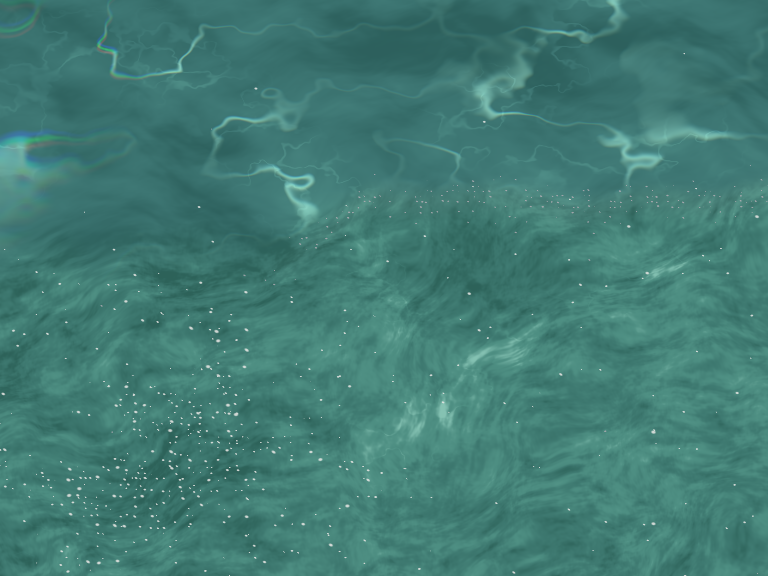
A Shadertoy shader for this texture:

```glsl
const vec3 DEEP = vec3(0.175, 0.385, 0.350);
const vec3 TEAL = vec3(0.240, 0.472, 0.438);
const vec3 SHALLOW = vec3(0.305, 0.560, 0.512);
const vec3 GLOW = vec3(0.520, 0.760, 0.700);
const vec3 GLINT = vec3(0.920, 0.910, 0.900);
const vec3 PINK_GLINT = vec3(0.720, 0.690, 0.720);

float hash(vec2 p) {
    vec3 q = fract(p.xyx * 0.1031);
    q += dot(q, q.yzx + 33.33);
    return fract((q.x + q.y) * q.z);
}

float noise(vec2 p) {
    vec2 cell = floor(p), f = fract(p);
    f = f * f * (3.0 - 2.0 * f);
    float low = mix(hash(cell), hash(cell + vec2(1, 0)), f.x);
    float high = mix(hash(cell + vec2(0, 1)), hash(cell + vec2(1, 1)), f.x);
    return mix(low, high, f.y);
}

// Layered noise centred on zero
float fbm(vec2 p, int octaves) {
    float sum = 0.0, amp = 0.5;
    for (int i = 0; i < octaves; i++) {
        sum += amp * (noise(p) - 0.5);
        p = mat2(1.6, 1.2, -1.2, 1.6) * p + 17.3;
        amp *= 0.55;
    }
    return sum;
}

float blob(vec2 p, vec2 centre, vec2 radius) {
    vec2 d = (p - centre) / radius;
    return exp(-dot(d, d));
}

// Soft band around a line segment
float band(vec2 p, vec2 a, vec2 b, float width) {
    vec2 ab = b - a;
    float t = clamp(dot(p - a, ab) / dot(ab, ab), 0.0, 1.0);
    float d = length(p - a - t * ab) / width;
    return exp(-d * d);
}

// Noise streaks drawn out along one direction
float ripple(vec2 p, vec2 along, vec2 scale) {
    vec2 q = vec2(dot(p, along), dot(p, vec2(-along.y, along.x)));
    q += 0.035 * vec2(noise(p * 9.0), noise(p * 9.0 + 31.0));
    return fbm(q * scale, 3);
}

// Bright threads along a level of warped noise
float caustic(vec2 p, float width) {
    p += 1.3 * vec2(fbm(p * 1.4, 3), fbm(p * 1.4 + 40.0, 3));
    float d = abs(noise(p) - 0.5);
    return smoothstep(width, 0.0, d);
}

// Scattered glints, one at most in each cell
float sparkle(vec2 p, float cells, float density) {
    p *= cells;
    vec2 cell = floor(p);
    vec2 centre = 0.3 + 0.4 * vec2(hash(cell + 5.0), hash(cell + 91.0));
    vec2 d = fract(p) - centre;
    d.y += 0.5 * d.x * (hash(cell + 13.0) - 0.2);
    float radius = mix(0.10, 0.28, hash(cell + 57.0));
    float lit = step(hash(cell + 203.0), density);
    return lit * smoothstep(radius, 0.25 * radius, length(d * vec2(0.8, 1.1)));
}

vec3 waterColor(float tone) {
    vec3 col = mix(DEEP, TEAL, smoothstep(-0.1, 0.5, tone));
    col = mix(col, SHALLOW, smoothstep(0.4, 1.0, tone));
    return mix(col, GLOW, smoothstep(0.95, 1.7, tone));
}

void mainImage(out vec4 fragColor, in vec2 fragCoord) {
    vec2 p = fragCoord / iResolution.y;
    vec2 bent = p + 0.12 * vec2(fbm(p * 5.0, 3), fbm(p * 5.0 + 23.0, 3));

    // Smooth water behind the crest, rippled water before it
    float side = smoothstep(0.40, 0.68, p.x);
    float crest = mix(0.53, 0.675, side) + 0.06 * fbm(p.xx * 6.0, 2);
    float front = smoothstep(mix(0.10, 0.012, side), -0.03, p.y - crest);
    float right = front * smoothstep(0.35, 0.95, p.x + 0.2 * fbm(p * 4.0, 2));

    // Swells, pale shallows and dark hollows
    float hollow = blob(bent, vec2(0.81, 0.57), vec2(0.08, 0.06))
        + blob(bent, vec2(0.94, 0.50), vec2(0.10, 0.04))
        + 0.7 * blob(bent, vec2(1.08, 0.33), vec2(0.06, 0.07));
    float pale = band(bent, vec2(0.48, 0.72), vec2(0.74, 0.44), 0.055)
        + band(bent, vec2(0.88, 0.36), vec2(0.68, 0.22), 0.05)
        + 0.7 * band(bent, vec2(0.90, 0.43), vec2(1.18, 0.52), 0.05)
        + 0.6 * blob(bent, vec2(0.10, 0.03), vec2(0.10, 0.06));
    float tone = 0.36 + 0.22 * right + 0.28 * pale - 0.38 * hollow;
    tone += 1.0 * fbm(bent * vec2(3.0, 5.5), 4);

    // Fine ripples that turn from level to steep
    float level = ripple(bent, vec2(0.97, 0.24), vec2(24.0, 65.0));
    float steep = ripple(bent, vec2(0.45, 0.89), vec2(20.0, 62.0));
    float turn = right * smoothstep(0.42, 0.58, noise(p * 4.0 + 9.0) + 0.2 * (0.4 - p.y));
    float broad = ripple(bent, vec2(0.94, -0.34), vec2(7.0, 22.0));
    float calm = 1.0 - 0.65 * clamp(hollow, 0.0, 1.0);
    tone += mix(level, steep, turn) * mix(0.25, 1.25 + 0.7 * pale, front) * calm;
    tone += 0.75 * broad;
    tone += 0.45 * front * fbm(bent * 130.0, 2);

    // Caustic threads, with split colours toward the left
    float trail = band(bent, vec2(0.33, 0.90), vec2(0.58, 0.62), 0.055)
        + band(bent, vec2(1.06, 0.98), vec2(0.83, 0.78), 0.05)
        + band(bent, vec2(0.84, 0.76), vec2(1.23, 0.71), 0.045)
        + blob(bent, vec2(0.15, 0.91), vec2(0.14, 0.06))
        + blob(bent, vec2(0.02, 0.77), vec2(0.06, 0.08));
    float reach = (1.0 - front) * (0.14 + 0.75 * min(trail, 1.0));
    vec2 net = p * vec2(7.0, 11.0) + vec2(2.0, 5.0);
    float split = 0.01 + 0.10 * smoothstep(0.30, 0.05, p.x);
    vec3 threads = vec3(caustic(net + vec2(0.0, split), 0.06),
        caustic(net, 0.06), caustic(net - vec2(0.0, split), 0.06));
    float lace = caustic(p * vec2(22.0, 30.0), 0.10) * min(trail + 0.6 * pale, 1.0);

    vec3 col = waterColor(tone + 0.35 * lace);
    col += vec3(0.0, -0.008, 0.014) * (1.0 - front);
    col += threads * reach * vec3(0.27, 0.31, 0.27);

    // Sun glints in the near water and along the crest
    float clump = smoothstep(0.35, 0.75, noise(p * 13.0));
    float near = blob(p, vec2(0.28, 0.22), vec2(0.30, 0.17));
    float rim = side * exp(-pow((p.y - crest + 0.025) / 0.025, 2.0));
    float glints = sparkle(p, 62.0, 0.42 * near * clump + 0.012 * front)
        + sparkle(p + 3.7, 95.0, 0.38 * near * clump + 0.015 * front);
    float rimGlints = sparkle(p + 8.1, 110.0, 0.45 * rim);
    col = mix(col, GLINT, 0.85 * min(glints, 1.0));
    col = mix(col, PINK_GLINT, 0.75 * rimGlints + 0.06 * rim);

    fragColor = vec4(clamp(col, 0.0, 1.0), 1.0);
}
```
